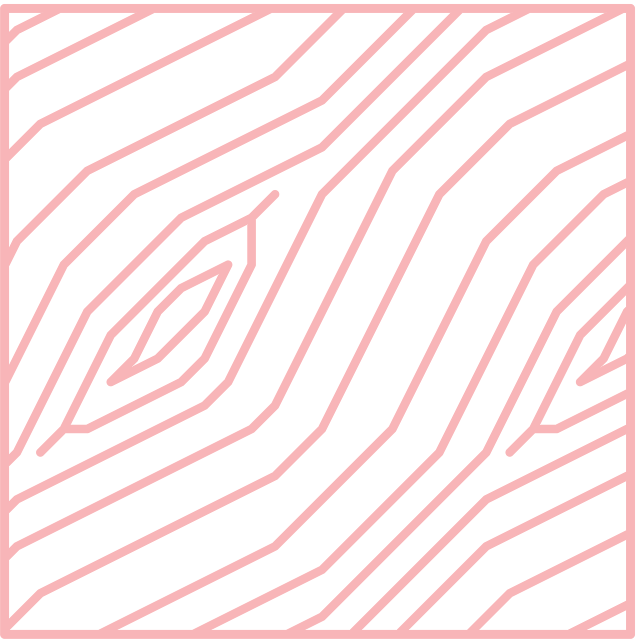
Write a Shadertoy shader that draws this pattern.

```glsl
// Tiled angular wood grain with a knot, drawn as pink strokes inside a square frame.
#define GRID_ORIGIN vec2(0.0264, 0.0469)
#define GRID_UNIT 0.03667
#define TILE 20.0
#define LINE_HALF 0.0067
#define FRAME_CENTER vec2(0.4962, 0.5022)
#define FRAME_HALF 0.489
#define FRAME_LINE_HALF 0.0070
#define INK vec3(0.973, 0.710, 0.720)
#define PAPER vec3(1.0)

// Distance to a segment, wrapped to the nearest copy on the tiled grid.
float segmentDist(vec2 p, vec2 a, vec2 b) {
    vec2 mid = 0.5 * (a + b);
    vec2 halfSpan = 0.5 * (b - a);
    vec2 q = p - mid;
    q -= TILE * floor(q / TILE + 0.5);
    float t = clamp(dot(q, halfSpan) / dot(halfSpan, halfSpan), -1.0, 1.0);
    return length(q - t * halfSpan);
}

// One grain line: shallow run, diagonal, steep run, diagonal.
// The runs add up to one tile across and one tile up.
float grainLine(vec2 p, vec2 start, vec4 runs) {
    vec2 shallowEnd = start + runs.x * vec2(2.0, -1.0);
    vec2 steepStart = shallowEnd + runs.y * vec2(1.0, -1.0);
    vec2 steepEnd = steepStart + runs.z * vec2(1.0, -2.0);
    vec2 end = steepEnd + runs.w * vec2(1.0, -1.0);
    float d = segmentDist(p, start, shallowEnd);
    d = min(d, segmentDist(p, shallowEnd, steepStart));
    d = min(d, segmentDist(p, steepStart, steepEnd));
    return min(d, segmentDist(p, steepEnd, end));
}

// Closed knot rings with a short tail at each end of the outer one.
float knot(vec2 p) {
    vec2 ring[8] = vec2[8](
        vec2(2, 17), vec2(4, 13), vec2(8, 9), vec2(10, 8),
        vec2(10, 10), vec2(8, 14), vec2(7, 15), vec2(3, 17));
    vec2 core[7] = vec2[7](
        vec2(4, 15), vec2(5, 14), vec2(6, 12), vec2(7, 11),
        vec2(9, 10), vec2(8, 12), vec2(6, 14));
    float d = min(segmentDist(p, ring[0], ring[0] + vec2(-1, 1)),
                  segmentDist(p, ring[3], ring[3] + vec2(1, -1)));
    for (int i = 0; i < 8; i++)
        d = min(d, segmentDist(p, ring[i], ring[(i + 1) % 8]));
    for (int i = 0; i < 7; i++)
        d = min(d, segmentDist(p, core[i], core[(i + 1) % 7]));
    return d;
}

float woodGrain(vec2 p) {
    float d = knot(p);
    d = min(d, grainLine(p, vec2(0, 20), vec4(4, 1, 4, 7)));
    d = min(d, grainLine(p, vec2(0, 22), vec4(5, 1, 5, 4)));
    d = min(d, grainLine(p, vec2(1, 24), vec4(5, 2, 5, 3)));
    d = min(d, grainLine(p, vec2(3, 26), vec4(4, 5, 4, 3)));
    d = min(d, grainLine(p, vec2(5, 27), vec4(4, 5, 4, 3)));
    return min(d, grainLine(p, vec2(7, 28), vec4(3, 7, 3, 4)));
}

float boxDist(vec2 p, float halfSize) {
    vec2 q = abs(p) - halfSize;
    return length(max(q, 0.0)) + min(max(q.x, q.y), 0.0);
}

void mainImage(out vec4 fragColor, in vec2 fragCoord) {
    // Canvas coordinates with y running down from the top.
    vec2 uv = fragCoord / iResolution.xy;
    uv.y = 1.0 - uv.y;
    float pixel = 1.0 / min(iResolution.x, iResolution.y);

    // Grain is clipped by the frame.
    float box = boxDist(uv - FRAME_CENTER, FRAME_HALF);
    float grain = woodGrain((uv - GRID_ORIGIN) / GRID_UNIT) * GRID_UNIT - LINE_HALF;
    float stroke = min(max(grain, box), abs(box) - FRAME_LINE_HALF);

    float coverage = 1.0 - smoothstep(-0.6 * pixel, 0.6 * pixel, stroke);
    fragColor = vec4(mix(PAPER, INK, coverage), 1.0);
}
```
